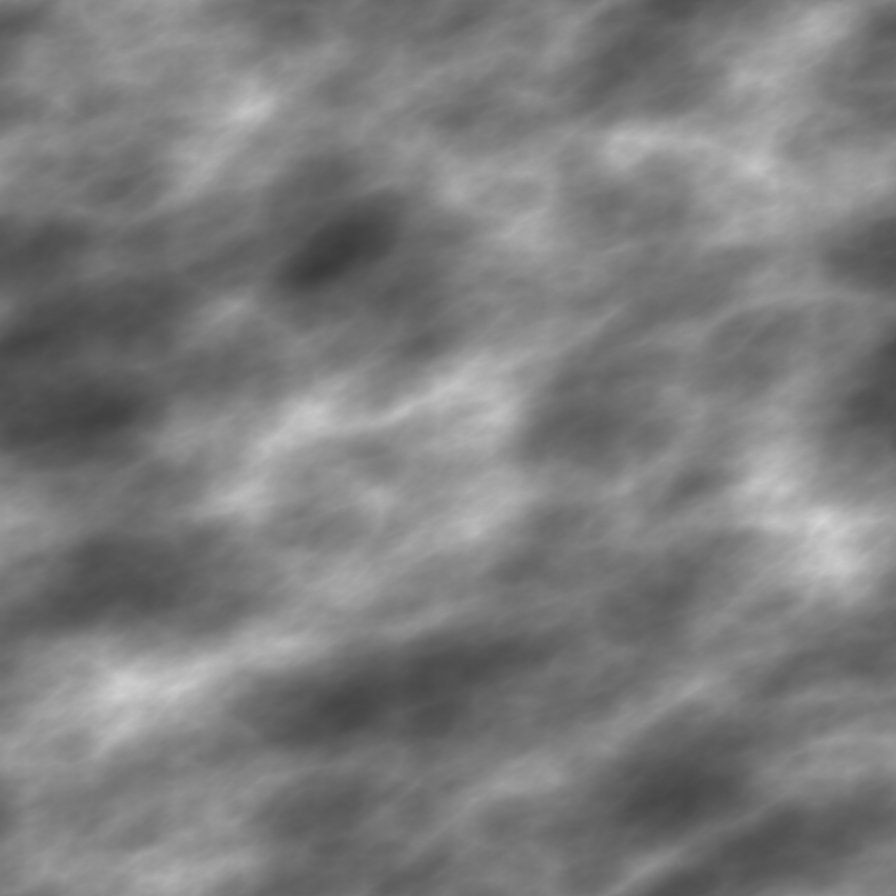
This texture is drawn by a Shadertoy shader. Its source:

```glsl
// Soft grey cloud streaks, slanting up to the right, tiling on all sides.
#define COLUMNS 3.0      // base noise cells across
#define ROWS 5.0         // base noise cells upward
#define SLANT 1.3        // base rows climbed over the full width
#define OCTAVES 7
#define GAIN 0.47        // strength of each octave relative to the last
#define CREASE 0.8       // weight of the bright creases
#define SWELL 0.7        // weight of the smooth swells
#define MEAN_CREASE 0.175
#define MID_GREY 0.475
#define CONTRAST 1.0
#define SEED 11u

// Integer hash giving two values from 0 to 1
vec2 hash(uvec3 v) {
    v = v * 1664525u + 1013904223u;
    v.x += v.y * v.z; v.y += v.z * v.x; v.z += v.x * v.y;
    v ^= v >> 16u;
    v.x += v.y * v.z; v.y += v.z * v.x; v.z += v.x * v.y;
    return vec2(v.xy >> 8u) / 16777216.0;
}

// Wraps a cell of the slanted grid: one width along also shifts the rows
vec2 wrapCell(vec2 cell, vec2 count, float climb) {
    float turns = floor((cell.x + 0.5) / count.x);
    cell += turns * vec2(-count.x, climb);
    cell.y -= count.y * floor((cell.y + 0.5) / count.y);
    return cell;
}

float cornerSlope(vec2 cell, vec2 corner, vec2 local, vec2 count, float climb, uint layer) {
    vec2 wrapped = wrapCell(cell + corner, count, climb);
    vec2 gradient = hash(uvec3(uvec2(wrapped), layer + SEED)) - 0.5;
    return dot(gradient * inversesqrt(dot(gradient, gradient) + 1e-6), local - corner);
}

// Gradient noise on the wrapped grid, each layer shifted by its own offset
float noise(vec2 p, vec2 count, float climb, uint layer) {
    p += hash(uvec3(layer, 7u, SEED));
    vec2 cell = floor(p), f = p - cell;
    vec2 blend = f * f * f * (f * (f * 6.0 - 15.0) + 10.0);
    float a = cornerSlope(cell, vec2(0, 0), f, count, climb, layer);
    float b = cornerSlope(cell, vec2(1, 0), f, count, climb, layer);
    float c = cornerSlope(cell, vec2(0, 1), f, count, climb, layer);
    float d = cornerSlope(cell, vec2(1, 1), f, count, climb, layer);
    return mix(mix(a, b, blend.x), mix(c, d, blend.x), blend.y);
}

// Octaves of swells, crossed by creases along the zero lines of a second noise
float clouds(vec2 uv) {
    float height = 0.0, strength = 1.0, scale = 1.0;
    for (int i = 0; i < OCTAVES; i++) {
        uint layer = 2u * uint(i);
        vec2 count = vec2(COLUMNS, ROWS) * scale;
        float climb = floor(SLANT * scale + 0.5);   // whole rows, so that it tiles
        vec2 p = uv * count - vec2(0.0, climb * uv.x);
        float swell = noise(p, count, climb, layer);
        float crease = MEAN_CREASE - abs(noise(p, count, climb, layer + 1u));
        height += strength * (SWELL * swell + CREASE * crease);
        strength *= GAIN;
        scale *= 2.0;
    }
    return height;
}

void mainImage(out vec4 fragColor, in vec2 fragCoord) {
    vec2 uv = fragCoord / iResolution.xy;
    float grey = MID_GREY * exp(CONTRAST * clouds(uv));
    fragColor = vec4(vec3(clamp(grey, 0.0, 1.0)), 1.0);
}
```
